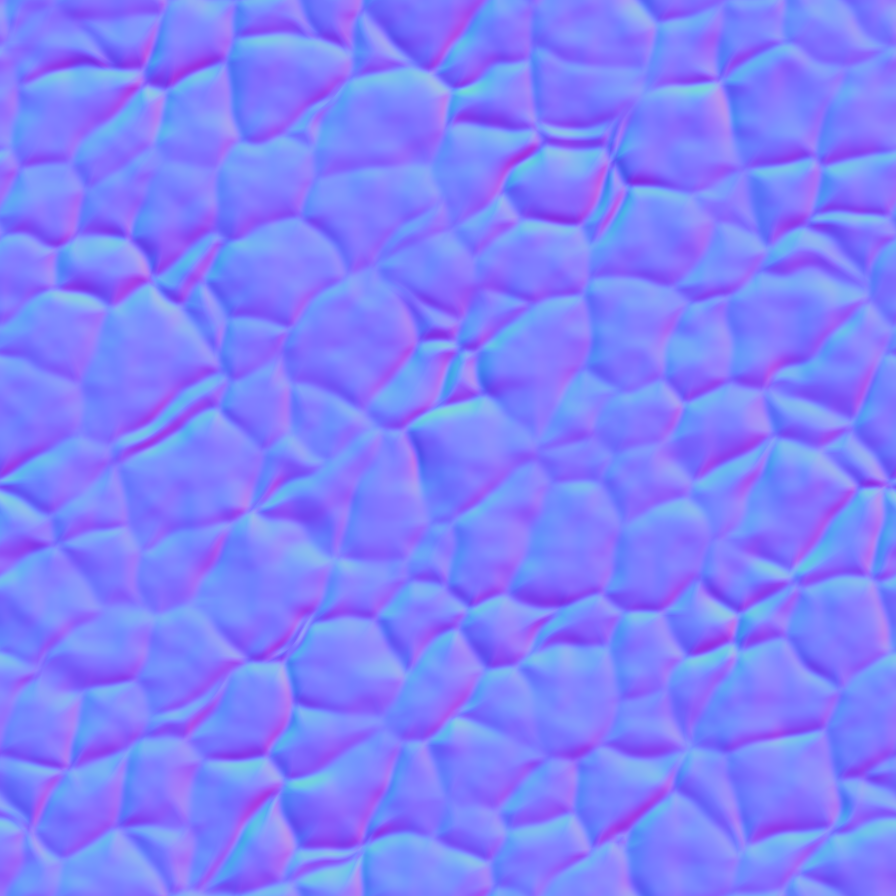
Write a Shadertoy shader that draws this texture map.

```glsl
// Tangent-space normal map of pebbled leather that tiles in both directions.
// A wrapping, warped power diagram gives grains of mixed size; creases sink along
// the cell borders, soft noise dents the tops, and the slopes become normals.

const float CELLS = 12.0;

float hash(vec2 p) {
    return fract(sin(dot(p, vec2(127.1, 311.7))) * 43758.5453);
}

// Value noise with a whole number of lattice steps per tile
float noise(vec2 uv, float period, float seed) {
    vec2 p = uv * period, i = floor(p), f = fract(p);
    f = f * f * f * (f * (f * 6.0 - 15.0) + 10.0);
    vec2 a = mod(i, period) + seed, b = mod(i + 1.0, period) + seed;
    return mix(mix(hash(a), hash(vec2(b.x, a.y)), f.x),
               mix(hash(vec2(a.x, b.y)), hash(b), f.x), f.y);
}

// Distance to the nearest grain border, in cells
float borderDistance(vec2 uv) {
    vec2 p = uv * CELLS, cell = floor(p);
    vec3 sites[25];
    vec3 nearest = vec3(0.0, 0.0, 1e3);
    for (int k = 0; k < 25; k++) {
        vec2 id = cell + vec2(k % 5, k / 5) - 2.0;
        vec2 w = mod(id, CELLS);
        vec2 r = id + 0.06 + 0.88 * vec2(hash(w + 3.0), hash(w + 41.0)) - p;
        // Shorter distances along the rising diagonal stretch the grains that way
        r -= 0.12 * (r.x + r.y);
        float size = hash(w + 77.0);
        sites[k] = vec3(r, dot(r, r) - 0.5 * size * size);
        if (sites[k].z < nearest.z) nearest = sites[k];
    }
    float d = 1e3;
    for (int k = 0; k < 25; k++) {
        float gap = length(sites[k].xy - nearest.xy);
        if (gap > 1e-4) d = min(d, 0.5 * (sites[k].z - nearest.z) / gap);
    }
    return d;
}

float height(vec2 uv) {
    // Bend the borders
    vec2 bend = vec2(noise(uv, 14.0, 5.0), noise(uv, 14.0, 59.0)) - 0.5;
    bend += 0.4 * (vec2(noise(uv, 31.0, 13.0), noise(uv, 31.0, 83.0)) - 0.5);
    float d = borderDistance(uv + 0.024 * bend);

    // Creases of varying depth, with a rounded bottom
    float depth = mix(0.004, 0.0185, noise(uv, 10.0, 23.0));
    float h = -depth * exp(-sqrt(d * d + 0.0025) / 0.105);

    // Dents and fine wrinkles
    h += 0.006 * noise(uv, 17.0, 31.0);
    h += 0.0034 * noise(uv, 34.0, 67.0);
    return h + 0.0011 * noise(uv, 64.0, 97.0);
}

void mainImage(out vec4 fragColor, in vec2 fragCoord) {
    vec2 uv = fragCoord / iResolution.xy;

    // Slopes from four diagonal taps, which also soften the relief
    float e = 0.0038;
    float ne = height(uv + vec2(e, e)), nw = height(uv + vec2(-e, e));
    float se = height(uv + vec2(e, -e)), sw = height(uv - vec2(e, e));
    vec2 slope = vec2(ne + se - nw - sw, ne + nw - se - sw) / (4.0 * e);

    // Relief is stronger up and down than sideways
    vec3 normal = normalize(vec3(-slope * vec2(0.72, 1.2), 1.0));
    fragColor = vec4(0.5 + 0.5 * normal, 1.0);
}
```
